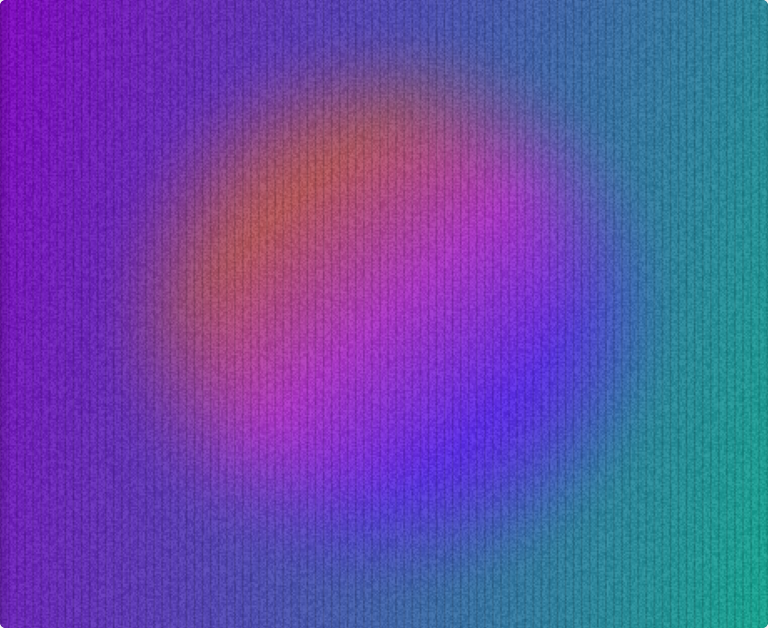
Reproduce this background procedurally as a Shadertoy shader.

```glsl
// Blurred orange-to-violet orb on a purple-to-teal gradient, with fluted stripes and grain.

// Backdrop colours, left to right
const vec3 PURPLE = vec3(0.49, 0.05, 0.73);
const vec3 INDIGO = vec3(0.31, 0.29, 0.68);
const vec3 TEAL = vec3(0.10, 0.63, 0.55);
const float BACKDROP_TILT = 0.27;
const float INDIGO_STOP = 0.43;

// Orb: lengths in canvas widths, y measured up from the lower edge
const vec3 ORANGE = vec3(0.71, 0.34, 0.33);
const vec3 MAGENTA = vec3(0.66, 0.21, 0.75);
const vec3 VIOLET = vec3(0.36, 0.17, 0.88);
const vec2 ORB_CENTER = vec2(0.505, 0.411);
const float ORB_RADIUS = 0.285;
const float ORB_BLUR = 0.105;
const float ORB_OPACITY = 0.95;
const vec2 ORB_AXIS = vec2(0.68, -0.73);
const float ORB_SPREAD = 0.19;

// Surface texture and frame
const float STRIPE_COUNT = 95.2;
const float STRIPE_PHASE = 0.12;
const float STRIPE_DEPTH = 0.13;
const float GRAIN_CELLS = 460.0;
const float GRAIN_AMOUNT = 0.10;
const float EDGE_WIDTH = 0.009;
const float EDGE_SHADE = 0.10;
const float CORNER_RADIUS = 0.007;
const vec3 PAGE = vec3(0.95);

float hash(vec2 p) {
    vec3 q = fract(vec3(p.xyx) * 0.1031);
    q += dot(q, q.yzx + 33.33);
    return fract((q.x + q.y) * q.z);
}

float valueNoise(vec2 p) {
    vec2 cell = floor(p);
    vec2 f = smoothstep(0.0, 1.0, fract(p));
    float low = mix(hash(cell), hash(cell + vec2(1, 0)), f.x);
    float high = mix(hash(cell + vec2(0, 1)), hash(cell + vec2(1, 1)), f.x);
    return mix(low, high, f.y);
}

vec3 threeStops(vec3 a, vec3 b, vec3 c, float middle, float t) {
    vec3 first = mix(a, b, clamp(t / middle, 0.0, 1.0));
    return mix(first, c, clamp((t - middle) / (1.0 - middle), 0.0, 1.0));
}

float roundedBox(vec2 p, vec2 halfSize, float radius) {
    vec2 d = abs(p) - halfSize + radius;
    return length(max(d, 0.0)) + min(max(d.x, d.y), 0.0) - radius;
}

void mainImage(out vec4 fragColor, in vec2 fragCoord) {
    vec2 p = fragCoord / iResolution.x;
    float height = iResolution.y / iResolution.x;
    float pixel = 1.0 / iResolution.x;

    // Tilted backdrop
    float across = (p.x + BACKDROP_TILT * (height - p.y)) / (1.0 + BACKDROP_TILT * height);
    vec3 color = threeStops(PURPLE, INDIGO, TEAL, INDIGO_STOP, across);

    // Soft orb with a diagonal gradient
    vec2 fromOrb = p - ORB_CENTER;
    float along = 0.5 + 0.5 * dot(fromOrb, ORB_AXIS) / ORB_SPREAD;
    vec3 orb = threeStops(ORANGE, MAGENTA, VIOLET, 0.5, along);
    float cover = 1.0 - smoothstep(-ORB_BLUR, ORB_BLUR, length(fromOrb) - ORB_RADIUS);
    color = mix(color, orb, cover * ORB_OPACITY);

    // Thin dark grooves with a gentle ramp between them
    float flute = fract(p.x * STRIPE_COUNT - STRIPE_PHASE);
    float toGroove = min(flute, 1.0 - flute);
    float softness = max(0.22, pixel * STRIPE_COUNT);
    float groove = 1.0 - smoothstep(0.0, softness, toGroove);
    color *= 1.03 - STRIPE_DEPTH * groove - 0.03 * (flute - 0.5);

    // Fine grain
    color += GRAIN_AMOUNT * (valueNoise(p * GRAIN_CELLS) - 0.5);

    // Shaded left edge and rounded corners
    color *= 1.0 - EDGE_SHADE * (1.0 - smoothstep(EDGE_WIDTH - pixel, EDGE_WIDTH + pixel, p.x));
    vec2 halfSize = 0.5 * vec2(1.0, height);
    float outside = roundedBox(p - halfSize, halfSize, CORNER_RADIUS);
    color = mix(color, PAGE, smoothstep(-0.5 * pixel, 0.5 * pixel, outside));

    fragColor = vec4(clamp(color, 0.0, 1.0), 1.0);
}
```
